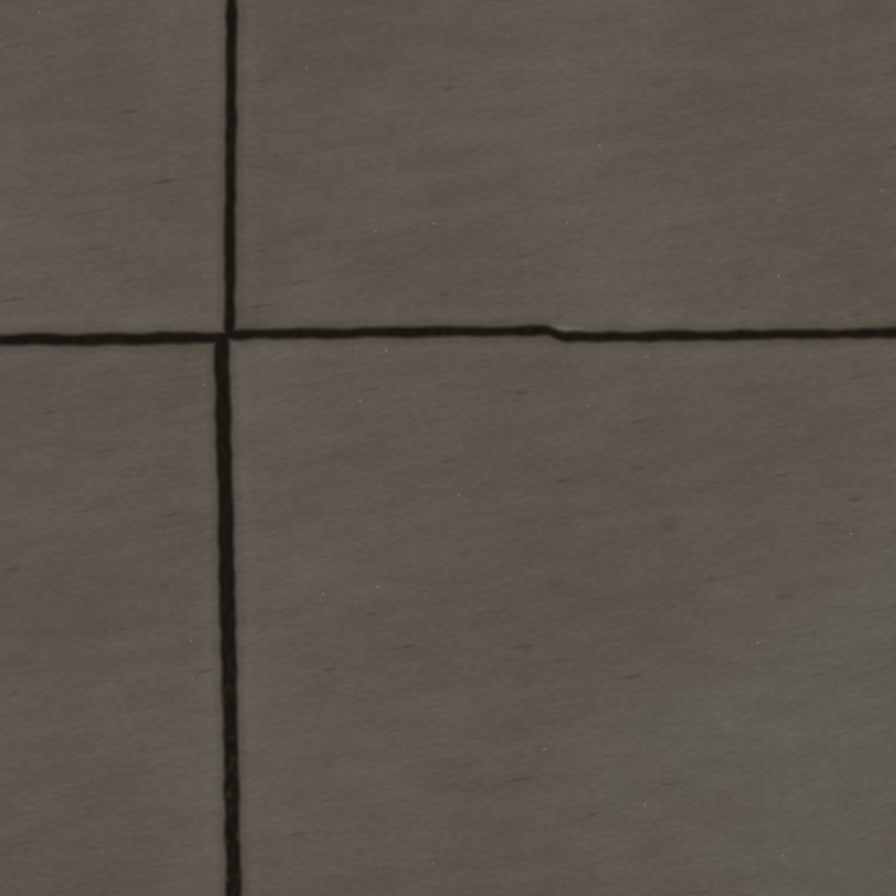
Write a Shadertoy shader that draws this texture.

```glsl
#define STONE vec3(0.362, 0.331, 0.292)
#define STONE_COOL vec3(0.372, 0.350, 0.328)
#define JOINT vec3(0.105, 0.088, 0.072)
#define DIRT vec3(0.20, 0.15, 0.10)
#define CROSSING vec2(0.253, 0.624)
#define JOINT_SLOPE 0.013
#define JOINT_BLUR 0.0035
#define STEP_X 0.622
#define STEP_DROP 0.0077
#define GRAIN 0.060
#define MOTTLE 0.085
#define TILE_TINT 0.012

vec2 hash2(vec2 p) {
    vec3 q = fract(p.xyx * vec3(0.1031, 0.1030, 0.0973));
    q += dot(q, q.yzx + 33.33);
    return fract((q.xx + q.yz) * q.zy);
}

float gradAt(vec2 cell, vec2 corner, vec2 f) {
    float a = 6.28318 * hash2(cell + corner).x;
    return dot(vec2(cos(a), sin(a)), f - corner);
}

// Gradient noise, roughly -0.7 to 0.7
float gradientNoise(vec2 p) {
    vec2 i = floor(p), f = fract(p);
    vec2 u = f * f * f * (f * (f * 6.0 - 15.0) + 10.0);
    return mix(mix(gradAt(i, vec2(0, 0), f), gradAt(i, vec2(1, 0), f), u.x),
               mix(gradAt(i, vec2(0, 1), f), gradAt(i, vec2(1, 1), f), u.x), u.y);
}

float fbm(vec2 p) {
    float sum = 0.0, amp = 0.6;
    for (int i = 0; i < 4; i++) {
        sum += amp * gradientNoise(p);
        p = p * 2.03 + 17.3;
        amp *= 0.55;
    }
    return sum;
}

// Centre height of the horizontal joint, with its offset and chipped step
float bedJointY(float x) {
    return 0.620 + JOINT_SLOPE * x + 0.003 * step(CROSSING.x, x)
         - STEP_DROP * smoothstep(STEP_X - 0.014, STEP_X + 0.012, x);
}

// Centre of the vertical joint: straight above the crossing, leaning below it
float headJointX(float y) {
    float lower = 0.2475 + 0.0135 * (CROSSING.y - y) / CROSSING.y;
    float upper = 0.2565 + 0.005 * (y - CROSSING.y);
    return mix(lower, upper, step(CROSSING.y, y));
}

// Stone surface: cloudy patches, fine slanted grain and short dark scratches
vec3 stone(vec2 uv, vec2 tile) {
    vec2 p = uv + tile * 7.31;
    vec2 slanted = vec2(p.x, p.y - 0.16 * p.x);
    float cloud = fbm(p * vec2(3.0, 4.5) + 3.7);
    float streak = fbm(slanted * vec2(13.0, 48.0));
    float fine = gradientNoise(slanted * vec2(85.0, 210.0))
               + 0.6 * gradientNoise(p * vec2(190.0, 240.0));
    float corner = smoothstep(0.55, 0.0, length((uv - vec2(0.95, 0.10)) * vec2(0.9, 1.2)));
    float cool = clamp(0.25 + 1.3 * cloud + 0.65 * corner, 0.0, 1.0);
    float scratch = smoothstep(0.42, 0.62, gradientNoise(slanted * vec2(24.0, 95.0) + 9.1));
    float tone = 1.0 + MOTTLE * (0.6 * cloud + streak) + GRAIN * fine - 0.10 * scratch;
    tone += TILE_TINT * (hash2(tile + 4.0).x - 0.5) * 2.0;
    return mix(STONE, STONE_COOL, cool) * tone;
}

void mainImage(out vec4 fragColor, in vec2 fragCoord) {
    vec2 uv = fragCoord / iResolution.xy;
    float blur = max(JOINT_BLUR, 1.5 / iResolution.y);

    // Signed offsets from both joints; their signs name the tile
    vec2 offset = uv - vec2(headJointX(uv.y), bedJointY(uv.x));
    vec2 tile = step(0.0, offset);

    // Uneven joint widths with ragged edges
    vec2 ragged = vec2(gradientNoise(vec2(uv.y * 42.0, 2.5 + 5.0 * tile.x)),
                       gradientNoise(vec2(uv.x * 38.0, 8.5 + 5.0 * tile.y)));
    vec2 halfWidth = vec2(mix(0.0080, 0.0056, step(CROSSING.y, uv.y)),
                          mix(0.0062, 0.0052, step(CROSSING.x, uv.x)));
    vec2 gap = abs(offset) - halfWidth + 0.0022 * ragged;
    float edge = min(gap.x, gap.y);

    vec3 color = stone(uv, tile);

    // Soft shade beside the joints and a paler worn rim
    color *= 1.0 - 0.13 * exp(-max(edge, 0.0) / 0.006);
    color *= 1.0 + 0.035 * smoothstep(0.006, 0.012, edge) * smoothstep(0.03, 0.012, edge);

    // Pale chip above the step in the horizontal joint
    vec2 chip = (uv - vec2(STEP_X + 0.008, 0.6335)) / vec2(0.020, 0.0035);
    color += 0.07 * exp(-dot(chip, chip));

    // Joint filling, with brown dirt low in the vertical joint
    float grit = gradientNoise(uv * vec2(130.0, 75.0));
    float dirt = smoothstep(0.45, 0.10, uv.y) * smoothstep(0.0, 0.45, grit);
    dirt *= step(gap.x, gap.y);
    vec3 filling = mix(JOINT * (1.0 + 0.25 * grit), DIRT, 0.7 * dirt);
    color = mix(filling, color, smoothstep(-blur, blur, edge));

    // Sparse pale specks
    vec2 cell = floor(uv * 34.0);
    vec2 spot = (cell + 0.2 + 0.6 * hash2(cell)) / 34.0;
    float speck = smoothstep(0.0025, 0.0005, length(uv - spot)) * step(0.975, hash2(cell + 51.0).y);
    color += 0.07 * speck * smoothstep(0.0, 0.004, edge);

    fragColor = vec4(clamp(color, 0.0, 1.0), 1.0);
}
```
